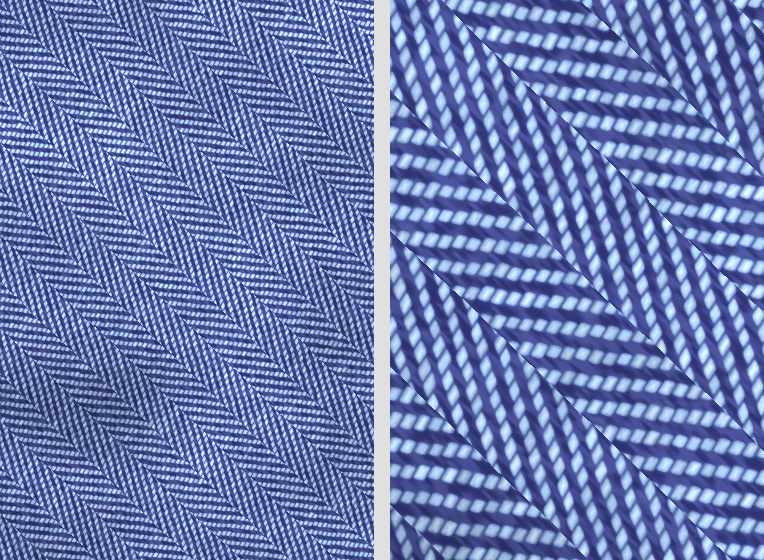
Left, the full canvas; right, a detail of the centre.
Give the GLSL for this texture, as a WebGL 1 fragment shader.

```glsl
precision highp float;
// Diagonal herringbone cloth: pale blue twill lines of short floats over a dark indigo warp.

uniform vec2 u_resolution;

// Lengths are fractions of the canvas height.
const float AXIS_ANGLE = -0.768;    // direction of the bands, radians
const float BAND_WIDTH = 0.0595;    // one leg of the zigzag
const float BAND_OFFSET = 0.059;
const float YARN_PITCH = 0.0078;    // spacing of weft yarns along a band
const float FLOAT_PERIOD = 0.0162;  // spacing of twill lines across a band
const float TWILL_SLOPE = 0.664;    // tangent of twill line to band axis
const float WEFT_SKEW = 0.22;       // lean of the weft from square
const float BREAK_SHIFT = 0.5;      // twill offset between neighbouring bands
const float STEPPING = 0.35;        // 0 straight twill lines, 1 stepped by yarn
const float GRAIN_LENGTH = 0.0046;  // half length of a float
const float GRAIN_WIDTH = 0.0037;   // half width of a float
const float WOBBLE = 0.0035;        // slow drift of the weave
const float WEAR = 0.40;            // strength of broad tonal variation

const vec3 NAVY = vec3(0.17, 0.19, 0.42);
const vec3 INDIGO = vec3(0.28, 0.31, 0.58);
const vec3 SLATE_BLUE = vec3(0.36, 0.43, 0.67);
const vec3 MID_BLUE = vec3(0.50, 0.61, 0.80);
const vec3 SKY = vec3(0.66, 0.79, 0.95);
const vec3 PALE = vec3(0.83, 0.92, 1.0);

float hash(vec2 p) {
  vec3 q = fract(vec3(p.xyx) * 0.1031);
  q += dot(q, q.yzx + 33.33);
  return fract((q.x + q.y) * q.z);
}

float noise(vec2 p) {
  vec2 i = floor(p);
  vec2 f = fract(p);
  f = f * f * (3.0 - 2.0 * f);
  return mix(mix(hash(i), hash(i + vec2(1.0, 0.0)), f.x),
             mix(hash(i + vec2(0.0, 1.0)), hash(i + 1.0), f.x), f.y);
}

float cloud(vec2 p) {
  return 0.6 * noise(p) + 0.3 * noise(p * 2.3 + 17.0) + 0.1 * noise(p * 5.1 + 41.0);
}

// Distance to a rounded bar with the given half sizes.
float roundedBar(vec2 p, vec2 size) {
  float radius = size.y * 0.7;
  vec2 d = abs(p) - size + radius;
  return length(max(d, 0.0)) + min(max(d.x, d.y), 0.0) - radius;
}

// Zigzag that reverses the twill at every band edge.
float zigzag(float across) {
  float t = mod(across + BAND_OFFSET, 2.0 * BAND_WIDTH);
  return BAND_WIDTH - abs(t - BAND_WIDTH);
}

void main() {
  vec2 uv = gl_FragCoord.xy / u_resolution.y;
  float pixel = 1.0 / u_resolution.y;

  // Cloth coordinates: x along the bands, y across them.
  vec2 axis = vec2(cos(AXIS_ANGLE), sin(AXIS_ANGLE));
  vec2 cloth = vec2(dot(uv, axis), dot(uv, vec2(-axis.y, axis.x)));
  cloth.x += WEFT_SKEW * cloth.y;
  cloth += WOBBLE * (vec2(noise(uv * 9.0), noise(uv * 9.0 + 60.0)) - 0.5);
  cloth += 0.0010 * (vec2(noise(uv * 60.0 + 20.0), noise(uv * 60.0 + 95.0)) - 0.5);

  // Twill line, broken into one float per weft yarn.
  float yarn = floor(cloth.x / YARN_PITCH);
  float yarnCentre = (yarn + 0.5) * YARN_PITCH;
  float along = mix(cloth.x, yarnCentre, STEPPING);
  float band = floor((cloth.y + BAND_OFFSET) / BAND_WIDTH);
  float phase = (zigzag(cloth.y) - TWILL_SLOPE * along) / FLOAT_PERIOD;
  phase += BREAK_SHIFT * mod(band, 2.0) + 0.08 * (hash(vec2(yarn + 300.0, band + 40.0)) - 0.5);
  vec2 id = vec2(yarn + 300.0, floor(phase) + band * 37.0 + 200.0);
  vec2 local = vec2((fract(phase) - 0.5) * FLOAT_PERIOD, cloth.x - yarnCentre);

  // Uneven yarn: per-float jitter and occasional thick slubs.
  float jitter = hash(id);
  float slub = smoothstep(0.78, 0.95, noise(vec2(yarn * 0.7 + 90.0, cloth.y * 22.0 + 50.0)));
  vec2 size = vec2(GRAIN_LENGTH * (0.86 + 0.26 * jitter + 0.3 * slub),
                   GRAIN_WIDTH * (0.92 + 0.12 * hash(id + 71.0)));
  float dist = roundedBar(local, size);
  float cover = 1.0 - smoothstep(-0.7 * pixel, 0.7 * pixel, dist);

  // Dark warp with fine threads; it stays shaded between neighbouring floats.
  float fibre = noise(vec2(cloth.x * 110.0 + 200.0, cloth.y * 420.0 + 300.0));
  float inLine = 1.0 - smoothstep(0.6, 1.1, abs(local.x) / size.x);
  vec3 warp = mix(NAVY, INDIGO, smoothstep(0.2, 0.85, fibre));
  warp = mix(warp, INDIGO, 0.4 * (1.0 - smoothstep(0.0, 0.0022, dist)));
  warp = mix(warp, SLATE_BLUE, 0.8 * inLine);

  // Domed floats with lit fibres.
  float dome = clamp(-dist / GRAIN_WIDTH, 0.0, 1.0);
  float strand = noise(vec2(cloth.x * 520.0 + 400.0, cloth.y * 130.0 + 500.0));
  vec3 weft = mix(SLATE_BLUE, MID_BLUE, smoothstep(0.0, 0.22, dome));
  weft = mix(weft, SKY, smoothstep(0.12, 0.55, dome + 0.25 * (strand - 0.5)));
  float shine = smoothstep(0.80, 1.35, dome + 0.5 * strand + 0.3 * (jitter - 0.5));
  weft = mix(weft, PALE, 0.85 * shine);
  weft *= 0.92 + 0.12 * hash(id + 13.0);

  // Broad fading and stray surface fuzz.
  vec3 colour = mix(warp, weft, cover);
  float side = uv.x * u_resolution.y / u_resolution.x;
  float fade = cloud(uv * vec2(5.0, 7.0) + 3.0) - 0.5 + 0.20 * (side + uv.y - 1.0);
  colour *= 1.0 + WEAR * fade;
  float fuzz = noise(uv * vec2(70.0, 190.0) + 80.0);
  colour = mix(colour, MID_BLUE, 0.10 * smoothstep(0.75, 0.95, fuzz));
  gl_FragColor = vec4(clamp(colour, 0.0, 1.0), 1.0);
}
```
